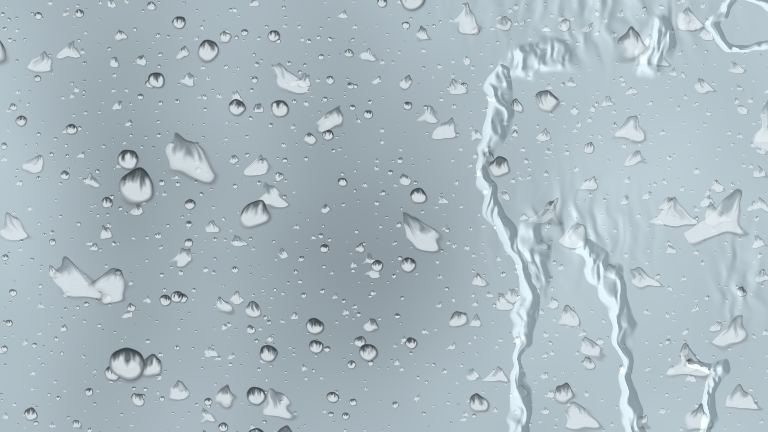
Reproduce this texture procedurally as a WebGL 2 fragment shader.

```glsl
#version 300 es
precision highp float;
// Rain drops and running water on a window before a blurred grey sky.

#define SKY_DARK vec3(0.55, 0.60, 0.63)
#define SKY_LIGHT vec3(0.78, 0.85, 0.88)
#define INK vec3(0.17, 0.20, 0.21)
#define GLINT vec3(0.90, 0.94, 0.96)
#define JITTER 0.8
#define EDGE 0.0020
#define WET_START 0.85
#define WET_END 1.25
#define STREAM_WIDTH 0.023
#define RELIEF 0.0065

uniform vec2 u_resolution;
out vec4 fragColor;

vec4 hash4(vec2 p) {
    vec4 v = fract(p.xyxy * vec4(0.1031, 0.1030, 0.0973, 0.1099));
    v += dot(v, v.wzxy + 33.33);
    return fract((v.xxyz + v.yzzw) * v.zywx);
}

float gradDot(vec2 cell, vec2 offset) {
    float angle = 6.2832 * hash4(cell).x;
    return dot(vec2(cos(angle), sin(angle)), offset);
}

float noise(vec2 p) {
    vec2 i = floor(p), f = fract(p), e = vec2(1.0, 0.0);
    vec2 u = f * f * f * (f * (f * 6.0 - 15.0) + 10.0);
    float low = mix(gradDot(i, f), gradDot(i + e, f - e), u.x);
    float high = mix(gradDot(i + e.yx, f - e.yx), gradDot(i + 1.0, f - 1.0), u.x);
    return mix(low, high, u.y) * 1.4;
}

float blob(vec2 p, vec2 center, vec2 size) {
    vec2 q = (p - center) / size;
    return exp(-dot(q, q));
}

// Out of focus clouds
vec3 sky(vec2 p) {
    float tone = 0.53 + 0.20 * smoothstep(0.9, 1.5, p.x);
    tone -= 0.50 * blob(p, vec2(0.78, 0.45), vec2(0.27, 0.36));
    tone -= 0.30 * blob(p, vec2(0.30, 0.56), vec2(0.17, 0.42));
    tone += 0.20 * blob(p, vec2(0.0, 0.6), vec2(0.16, 0.5));
    tone += 0.14 * noise(p * 2.6 + 4.0) + 0.05 * noise(p * 6.0);
    return mix(SKY_DARK, SKY_LIGHT, tone);
}

// One scattered layer: round clear drops at left, uneven pale ones at right
void drawDrops(inout vec3 col, vec2 p, float cell, vec2 radii, float share, float seed) {
    vec2 home = floor(p / cell);
    for (int j = -1; j <= 1; j++)
    for (int i = -1; i <= 1; i++) {
        vec2 id = home + vec2(i, j) + seed;
        vec4 h = hash4(id), k = hash4(id + 57.0);
        if (h.x > share) continue;
        vec2 center = (id - seed + 0.5 + (h.yz - 0.5) * JITTER) * cell;
        float r = mix(radii.x, radii.y, h.w * h.w);
        float wet = smoothstep(0.15, 0.75, k.x - 0.2 + 0.6 * smoothstep(WET_START, WET_END, center.x));
        vec2 q = (p - center) / r;
        if (dot(q, q) > 6.0) continue;

        // Slant, taper and uneven outline
        q.x += (0.15 + wet) * (k.y - 0.5) * q.y;
        q *= vec2(1.0 + 0.5 * wet * clamp(q.y, -1.0, 1.0), mix(1.08, 0.72, wet * k.z));
        vec2 w = q * 0.9 + k.zw * 40.0;
        q += (0.12 + 0.42 * wet) * vec2(noise(w), noise(w + 19.0));
        float d = length(q) - 1.0;
        float soft = max(EDGE, 0.6 / u_resolution.y) / r;
        float mask = 1.0 - smoothstep(-soft, soft, d);

        // Inverted view: feathered dark top over a bright bowl
        vec2 s = vec2(q.x * 2.3, q.y * 0.7) + k.wx * 50.0;
        float feather = 0.55 * noise(s) + 0.3 * noise(s * 2.3);
        float glow = 1.0 - smoothstep(-0.25, 0.65, q.y + feather + 0.35 * (k.z - 0.5) * q.x - 0.1);
        float strength = mix(0.5, 1.0, smoothstep(0.002, 0.014, r));
        float clear = (1.0 - wet) * strength;
        vec3 body = mix(mix(col * 0.86, INK, 0.65 * clear), GLINT, glow * 0.88);

        // Thin outline, dark above and to the right
        float rim = smoothstep(-0.28, -0.02, d);
        float side = clamp(dot(q, vec2(0.45, 0.8)), -1.0, 1.0);
        body = mix(body, INK, rim * mix(0.45 * max(side, 0.0), 0.60 + 0.2 * side, clear));
        col = mix(col, body, mask * mix(0.84, 0.96, clear));

        // Faint shadow under the lower right edge
        float under = exp(-d * d * 60.0) * max(dot(q, vec2(0.5, -0.7)), 0.0);
        col *= 1.0 - 0.22 * strength * under * smoothstep(-0.1, 0.0, d);
    }
}

float segment(vec2 p, vec2 a, vec2 b) {
    vec2 pa = p - a, ba = b - a;
    return length(pa - ba * clamp(dot(pa, ba) / dot(ba, ba), 0.0, 1.0));
}

// Thickness of the running water and its smeared pools
float film(vec2 p) {
    const vec2 path[12] = vec2[12](
        vec2(1.18, 0.85), vec2(1.11, 0.58), vec2(1.22, 0.42), vec2(1.20, -0.05),
        vec2(1.34, 0.41), vec2(1.42, 0.36), vec2(1.45, 0.24), vec2(1.47, -0.05),
        vec2(1.59, 0.17), vec2(1.68, 0.15), vec2(1.64, 0.08), vec2(1.63, -0.05));
    vec2 q = p + 0.026 * vec2(noise(p * 8.0), noise(p * 8.0 + 31.0));
    q += 0.010 * vec2(noise(p * 27.0), noise(p * 27.0 + 17.0));
    float d = 9.0;
    for (int i = 0; i < 11; i++)
        if (i % 4 != 3) d = min(d, segment(q, path[i], path[i + 1]));
    float width = STREAM_WIDTH * (1.0 + 0.8 * noise(p * 9.0 + 3.0));
    float water = 1.0 - smoothstep(0.15 * width, width, d);
    float pools = max(blob(q, vec2(1.25, 0.87), vec2(0.075, 0.045)),
                      blob(q, vec2(1.52, 0.89), vec2(0.042, 0.065)));
    pools = max(pools, 0.8 * blob(q, vec2(1.24, 0.41), vec2(0.035, 0.10)));
    water = max(water, smoothstep(0.2, 0.75, pools));
    float ring = abs(length((q - vec2(1.74, 0.95)) * vec2(0.9, 1.2)) - 0.065);
    water = max(water, 0.8 - 0.8 * smoothstep(0.002, 0.015, ring));
    // Ripples inside the water, upright wisps above the pools
    float ripple = noise(q * vec2(40.0, 13.0)) + 0.5 * noise(q * vec2(75.0, 32.0) + 9.0);
    float fans = blob(p, vec2(1.33, 0.47), vec2(0.13, 0.09)) + blob(p, vec2(1.38, 0.97), vec2(0.22, 0.08))
               + blob(p, vec2(1.72, 0.35), vec2(0.05, 0.10));
    return water * (0.75 + 0.55 * ripple) + 0.35 * fans * noise(q * vec2(32.0, 11.0) + 5.0);
}

void main() {
    vec2 p = gl_FragCoord.xy / u_resolution.y;
    vec3 col = sky(p);
    drawDrops(col, p, 0.027, vec2(0.0018, 0.0054), 0.50, 11.0);
    drawDrops(col, p, 0.056, vec2(0.0050, 0.0140), 0.46, 83.0);
    drawDrops(col, p, 0.112, vec2(0.0130, 0.0260), 0.46, 151.0);
    drawDrops(col, p, 0.205, vec2(0.0260, 0.0470), 0.46, 229.0);

    // Water lit from the lower left
    float depth = film(p);
    float slope = (film(p + vec2(0.0025, 0.0015)) - depth) / 0.0029;
    col = mix(col, mix(sky(p), SKY_LIGHT, 0.4), 0.8 * clamp(depth * 1.5, 0.0, 1.0));
    col += clamp(slope * RELIEF, -0.17, 0.17);
    fragColor = vec4(clamp(col, 0.0, 1.0), 1.0);
}
```
